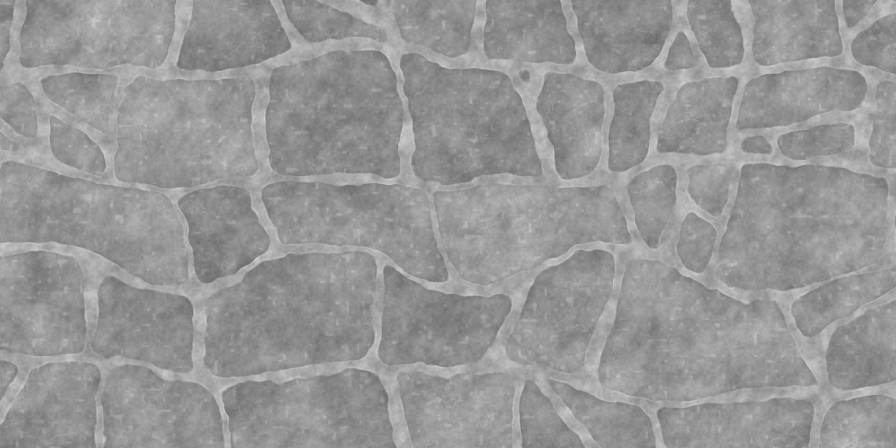
This texture is drawn by a WebGL 2 fragment shader. Its source:

```glsl
#version 300 es
precision highp float;
// Grey rubble wall: wavy courses are divided by slanted joints, and some
// blocks are cut again by random lines into wedges and small filler stones.
// Layered noise gives worn faces, fine creases, grain and pale rough mortar.
uniform vec2 u_resolution;
out vec4 fragColor;

const float COURSES = 4.2;       // courses per canvas height
const float BLOCK_WIDTH = 0.32;  // mean block width, canvas height = 1

float hash(vec2 cell, float seed) {
    cell += seed * vec2(17.3, 41.7);
    vec3 q = fract(cell.xyx * vec3(0.1031, 0.1030, 0.0973));
    q += dot(q, q.yzx + 33.33);
    return fract((q.x + q.y) * q.z);
}

float noise(vec2 p) {
    vec2 i = floor(p), f = fract(p);
    f = f * f * (3.0 - 2.0 * f);
    return mix(mix(hash(i, 0.0), hash(i + vec2(1, 0), 0.0), f.x),
               mix(hash(i + vec2(0, 1), 0.0), hash(i + vec2(1, 1), 0.0), f.x), f.y);
}

float fbm(vec2 p) {
    float sum = 0.0, gain = 0.5;
    for (int k = 0; k < 5; k++) {
        sum += gain * noise(p);
        p = mat2(1.6, 1.2, -1.2, 1.6) * p + 7.3;
        gain *= 0.5;
    }
    return sum / 0.96875;
}

float smoothMin(float a, float b, float k) {
    float h = max(k - abs(a - b), 0.0) / k;
    return min(a, b) - 0.25 * h * h * k;
}

// Height of the bed joint below a course, in course units.
float bedJoint(float course, float x) {
    float s = x * 3.1 + course * 0.37, i = floor(s);
    float step01 = smoothstep(0.05, 0.95, s - i);
    return course + 0.46 * (mix(hash(vec2(i, course), 1.0), hash(vec2(i + 1.0, course), 1.0), step01) - 0.5);
}

// Position of an upright joint, in block units; t runs up the course.
float uprightJoint(float column, float course, float t) {
    vec2 id = vec2(column, course);
    return column + 0.6 * (hash(id, 2.0) - 0.5) + 0.26 * (hash(id, 3.0) - 0.5) * (t - 0.5) * 2.0;
}

// Returns distance to the nearest joint and the stone's id.
vec3 stoneLayout(vec2 p) {
    float v = p.y * COURSES + 0.35;
    float course = floor(v);
    course += step(bedJoint(course + 1.0, p.x), v) - step(v, bedJoint(course, p.x));
    float low = bedJoint(course, p.x), high = bedJoint(course + 1.0, p.x);
    float t = (v - low) / (high - low);

    float u = p.x / BLOCK_WIDTH + 5.0 * hash(vec2(course, 3.0), 4.0);
    float column = floor(u);
    column += step(uprightJoint(column + 1.0, course, t), u) - step(u, uprightJoint(column, course, t));
    float left = uprightJoint(column, course, t), right = uprightJoint(column + 1.0, course, t);

    float dist = smoothMin(min(u - left, right - u) * BLOCK_WIDTH,
                           min(v - low, high - v) / COURSES, 0.035);
    vec2 id = vec2(column, course);

    // Straight cuts through some of the blocks
    float middle = 0.5 * (uprightJoint(column, course, 0.5) + uprightJoint(column + 1.0, course, 0.5));
    vec2 local = vec2((u - middle) * BLOCK_WIDTH, (v - course - 0.5) / COURSES);
    for (int k = 0; k < 2; k++) {
        if (hash(id, 5.0) > 0.4) break;
        float angle = (hash(id, 6.0) < 0.6 ? 0.0 : 1.57) + 1.3 * (hash(id, 7.0) - 0.5);
        vec2 offset = (vec2(hash(id, 8.0), hash(id, 9.0)) - 0.5) * vec2(0.2, 0.11);
        float cut = dot(local - offset, vec2(cos(angle), sin(angle)));
        dist = smoothMin(dist, abs(cut), 0.025);
        id += cut > 0.0 ? vec2(53.0, 19.0) : vec2(97.0, 71.0);
    }
    return vec3(dist, id);
}

float stoneFace(vec2 p, vec2 id, float inset) {
    vec2 q = p + 3.0 * vec2(hash(id, 10.0), hash(id, 11.0));
    float broad = fbm(q * 8.0);
    float relief = broad - fbm((q + vec2(0.008, -0.008)) * 8.0);
    float ridge = fbm(q * vec2(6.0, 9.0) + 2.0 * broad);
    float crease = 1.0 - smoothstep(0.0, 0.016, abs(ridge - 0.52));
    float patches = smoothstep(0.45, 0.7, noise(q * 7.0 + 31.0));
    float tone = 0.572 + 0.05 * (hash(id, 12.0) - 0.5);
    tone += 0.17 * (broad - 0.5) + 0.16 * (fbm(q * 27.0) - 0.5) + 0.35 * relief;
    tone += 0.055 * crease * patches;
    tone += 0.07 * smoothstep(0.77, 0.95, noise(q * 85.0));
    return tone - 0.05 * exp(-max(inset, 0.0) / 0.009);
}

float mortarFace(vec2 p, float inset) {
    float rim = exp(-pow(inset / 0.0035, 2.0)) * smoothstep(0.3, 0.65, noise(p * 24.0));
    return 0.66 + 0.28 * (fbm(p * 38.0) - 0.5) + 0.07 * rim;
}

void main() {
    vec2 p = gl_FragCoord.xy / u_resolution.y;
    vec2 bend = vec2(fbm(p * 7.0), fbm(p * 7.0 + 19.0)) - 0.5;
    vec2 chip = vec2(noise(p * 45.0), noise(p * 45.0 + 13.0)) - 0.5;
    vec3 stone = stoneLayout(p + 0.055 * bend + 0.006 * chip);

    float halfWidth = 0.005 + 0.013 * noise(p * 9.0 + 4.0);
    float inset = stone.x - halfWidth;
    float edge = max(0.0025, 0.8 / u_resolution.y);
    float face = smoothstep(-edge, edge, inset);
    float tone = mix(mortarFace(p, inset), stoneFace(p, stone.yz, inset), face);

    // Fine grain over everything
    tone += 0.045 * (noise(p * 120.0) - 0.5) + 0.045 * (noise(p * 230.0 + 5.0) - 0.5);
    fragColor = vec4(vec3(clamp(tone, 0.0, 1.0)), 1.0);
}
```
